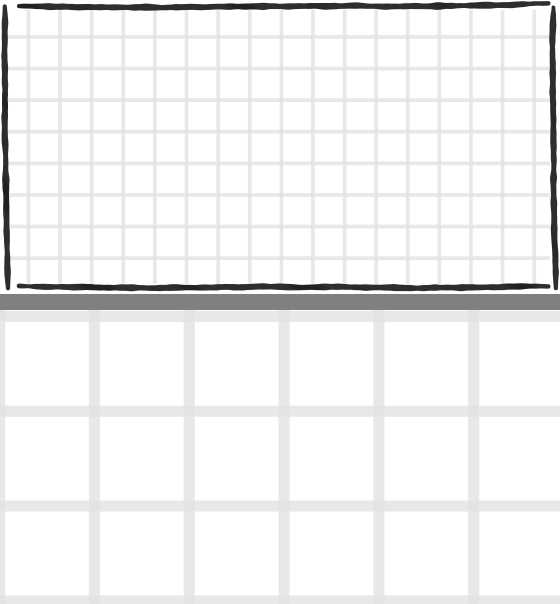
Top: the whole. Bottom: its middle third, enlarged.
Give the GLSL for this pattern, as a Shadertoy shader.

```glsl
// Pale square grid inside a frame of four hand-inked brush strokes.

// Lengths are in canvas heights
#define GRID_PITCH 0.1075
#define GRID_ORIGIN vec2(0.0970, 0.1219)
#define GRID_HALF_WIDTH 0.0063
#define GRID_MIN vec2(0.013, 0.034)
#define GRID_MAX vec2(0.982, 0.966)
#define GRID_SHADE 0.09
#define CROSSING_SHADE 0.02
#define INK_HALF_WIDTH 0.0102
#define INK_WOBBLE 0.0035
#define INK_DARK vec3(0.13, 0.13, 0.12)
#define INK_LIGHT vec3(0.18, 0.18, 0.17)

const float PI = 3.14159265;

float hashSlope(float n) {
    return fract(sin(n * 127.1) * 4375.85) * 2.0 - 1.0;
}

// 1D gradient noise, roughly -1 to 1
float gradientNoise(float x) {
    float cell = floor(x), f = x - cell;
    float u = f * f * f * (f * (f * 6.0 - 15.0) + 10.0);
    return 2.0 * mix(hashSlope(cell) * f, hashSlope(cell + 1.0) * (f - 1.0), u);
}

// Pixel coverage of a signed distance
float coverage(float d) {
    return clamp(0.5 - d * iResolution.y, 0.0, 1.0);
}

// Grid bands on both axes, trimmed to the inside of the frame
vec2 gridBands(vec2 p, vec2 canvas) {
    vec2 toLine = abs(fract((p - GRID_ORIGIN) / GRID_PITCH + 0.5) - 0.5) * GRID_PITCH;
    vec2 toTrim = max(GRID_MIN * canvas - p, p - GRID_MAX * canvas);
    float inside = coverage(max(toTrim.x, toTrim.y));
    vec2 band = toLine - GRID_HALF_WIDTH;
    return inside * vec2(coverage(band.x), coverage(band.y));
}

// Brush stroke from a to b; bow holds the first and third bending harmonics
float brushStroke(vec2 p, vec2 a, vec2 b, vec2 bow, float seed) {
    float len = length(b - a);
    vec2 dir = (b - a) / len;
    float along = dot(p - a, dir);
    float across = dot(p - a, vec2(-dir.y, dir.x));
    float s = clamp(along / len, 0.0, 1.0);
    float t = s * len + seed * 17.3;

    // Slow drift of the hand plus a shorter jitter
    float centre = bow.x * sin(PI * s) + bow.y * sin(3.0 * PI * s);
    centre += INK_WOBBLE * (0.6 * gradientNoise(t * 8.0) + 0.3 * gradientNoise(t * 21.0));

    // Uneven pressure, lighter near the tips
    float pressure = 1.0 + 0.22 * gradientNoise(t * 13.0 + 40.0) + 0.12 * gradientNoise(t * 34.0);
    pressure *= mix(0.72, 1.0, smoothstep(0.0, 0.05, min(s, 1.0 - s)));
    return length(vec2(along - s * len, across - centre)) - INK_HALF_WIDTH * pressure;
}

void mainImage(out vec4 fragColor, in vec2 fragCoord) {
    vec2 p = fragCoord / iResolution.y;
    vec2 canvas = vec2(iResolution.x / iResolution.y, 1.0);

    // Paper and grid, a little darker where lines cross
    vec2 band = gridBands(p, canvas);
    vec3 color = vec3(1.0 - GRID_SHADE * max(band.x, band.y) - CROSSING_SHADE * band.x * band.y);

    // Frame: top, bottom, left, right
    float top = brushStroke(p, vec2(0.034, 0.980) * canvas, vec2(0.979, 0.988) * canvas, vec2(-0.0075, -0.0025), 1.0);
    float bottom = brushStroke(p, vec2(0.034, 0.027) * canvas, vec2(0.979, 0.027) * canvas, vec2(-0.0055, -0.0025), 2.0);
    float left = brushStroke(p, vec2(0.0085, 0.978) * canvas, vec2(0.0143, 0.020) * canvas, vec2(-0.0037, 0.0), 3.0);
    float right = brushStroke(p, vec2(0.988, 0.975) * canvas, vec2(0.9930, 0.020) * canvas, vec2(-0.0050, -0.0012), 4.0);
    float frame = min(min(top, bottom), min(left, right));

    // Ink tone shifts slowly along the strokes
    float tone = smoothstep(-0.35, 0.05, gradientNoise((p.x + p.y) * 7.0 + 3.0));
    color = mix(color, mix(INK_DARK, INK_LIGHT, tone), coverage(frame));
    fragColor = vec4(color, 1.0);
}
```
